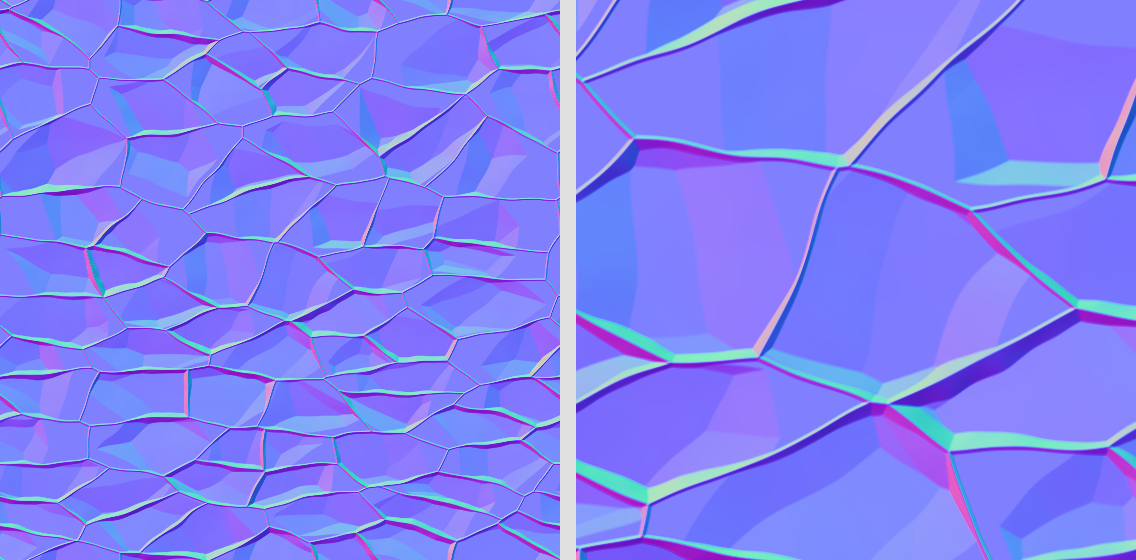
Left, the full canvas; right, a detail of the centre.
Reproduce this texture map procedurally as a three.js fragment shader.

```glsl
varying vec2 vUv;

const float TAU = 6.2831853;
const vec2 GRID = vec2(6.0, 12.0);

vec2 hash2(vec2 p) {
  vec3 q = fract(p.xyx * vec3(0.1031, 0.1030, 0.0973));
  q += dot(q, q.yzx + 33.33);
  return fract((q.xx + q.yz) * q.zy);
}

// Gradient noise that repeats after "period" lattice steps
float corner(vec2 cell, vec2 offset, float period, float seed) {
  float a = TAU * hash2(mod(cell, period) + seed).x;
  return dot(vec2(cos(a), sin(a)), offset);
}

float noise(vec2 p, float period, float seed) {
  vec2 i = floor(p), f = fract(p);
  vec2 u = f * f * f * (f * (f * 6.0 - 15.0) + 10.0);
  vec2 e = vec2(1.0, 0.0);
  return mix(
    mix(corner(i, f, period, seed), corner(i + e, f - e, period, seed), u.x),
    mix(corner(i + e.yx, f - e.yx, period, seed), corner(i + 1.0, f - 1.0, period, seed), u.x),
    u.y);
}

vec2 site(vec2 cell) {
  return 0.04 + 0.92 * hash2(mod(cell, GRID) + 3.0);
}

// Height of chipped stones parted by V-shaped cracks
float height(vec2 uv) {
  vec2 p = uv;
  p += 0.022 * vec2(noise(uv * 5.0, 5.0, 11.0), noise(uv * 5.0, 5.0, 23.0));
  p += 0.006 * vec2(noise(uv * 17.0, 17.0, 37.0), noise(uv * 17.0, 17.0, 41.0));

  // Flat, wide cells, with lower courses packed closer
  float phase = TAU * (p.y - 0.2);
  vec2 q = vec2(p.x, p.y + 0.035 * sin(phase)) * GRID;
  vec2 scale = GRID * vec2(1.0, 1.0 + 0.22 * cos(phase));
  vec2 base = floor(q), f = fract(q);

  // Nearest stone
  vec2 near = vec2(8.0), nearCell = vec2(0.0);
  for (int j = -1; j <= 1; j++) {
    for (int i = -1; i <= 1; i++) {
      vec2 g = vec2(float(i), float(j));
      vec2 r = g + site(base + g) - f;
      if (dot(r, r) < dot(near, near)) {
        near = r;
        nearCell = g;
      }
    }
  }
  vec2 id = mod(base + nearCell, GRID);
  vec2 local = -near / scale;
  local += 0.02 * vec2(noise(uv * 6.0, 6.0, 53.0), noise(uv * 6.0, 6.0, 59.0));

  // Tilted, gently rolling face
  vec2 tilt = (hash2(id + 31.0) - vec2(0.5, 0.6)) * vec2(0.14, 0.3);
  float h = 0.0095 + dot(local, tilt) + 0.006 * noise(uv * 4.0, 4.0, 67.0);

  // Broad shallow facets
  for (int k = 0; k < 3; k++) {
    vec2 rnd = hash2(id + 50.0 + 17.0 * float(k));
    float a = TAU * rnd.x;
    h = min(h, 0.01 + 0.018 * rnd.y - dot(local, vec2(cos(a), sin(a))) * (0.12 + 0.25 * rnd.y));
  }

  // Chips along each border, and the distance to the crack
  float border = 1.0;
  for (int j = -2; j <= 2; j++) {
    for (int i = -2; i <= 2; i++) {
      vec2 g = nearCell + vec2(float(i), float(j));
      vec2 r = g + site(base + g) - f;
      vec2 across = r - near;
      if (dot(across, across) > 0.00001) {
        vec2 n = normalize(across);
        float d = dot(0.5 * (near + r), n) / length(n * scale);
        vec2 rnd = hash2(id + 17.0 * mod(base + g, GRID) + 90.0);
        float along = dot(local, vec2(-n.y, n.x));
        h = min(h, 0.001 + 0.02 * rnd.x + d * (0.2 + 0.45 * rnd.y) + along * (rnd.y - 0.5) * 0.35);
        border = min(border, d);
      }
    }
  }
  float wall = border * (1.45 + 0.5 * noise(uv * 40.0, 40.0, 71.0));
  return min(max(h, 0.0025), wall);
}

void main() {
  // Central differences also soften the creases
  vec2 e = vec2(0.001, 0.0);
  vec2 slope = vec2(height(vUv + e) - height(vUv - e),
                    height(vUv + e.yx) - height(vUv - e.yx)) / (2.0 * e.x);
  vec3 normal = normalize(vec3(-slope.x, slope.y, 1.0));
  gl_FragColor = vec4(0.5 + 0.5 * normal, 1.0);
}
```
